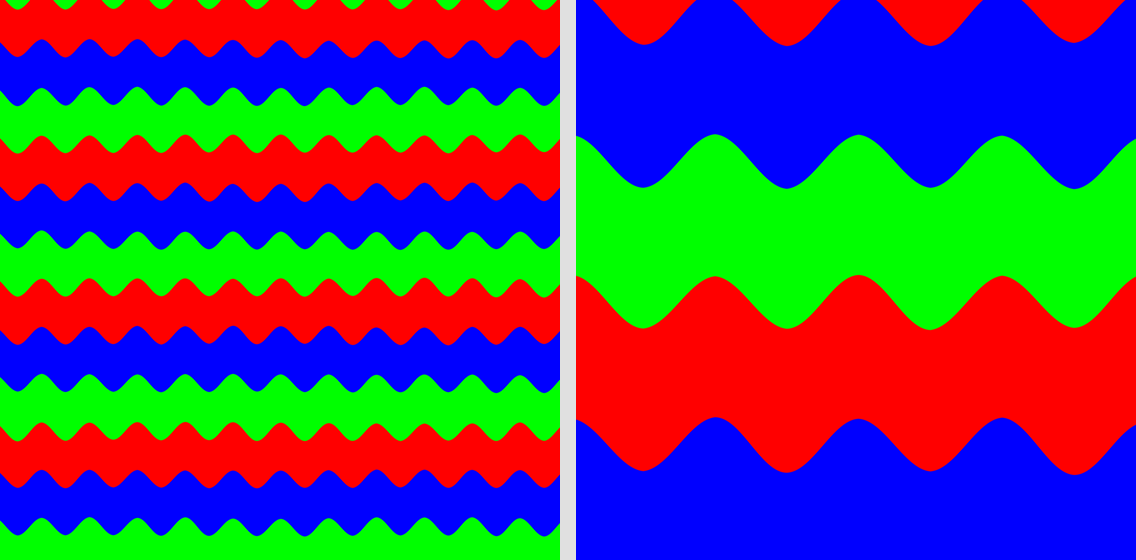
Left: the whole. Right: its middle third, enlarged.
This pattern is drawn by a Shadertoy shader. Its source:

```glsl
// Stacked wavy stripes in green, blue and red with slightly uneven crests.

const float PITCH = 0.08545;          // stripe height, equal to the wavelength
const vec2 ORIGIN = vec2(0.0316, 0.0588); // first trough, first boundary
const float AMPLITUDE = 0.0160;
const float EXTREME_JITTER = 0.0017;  // height change from crest to crest
const float ROW_JITTER = 0.0014;      // slow wander of each boundary
const float PI = 3.14159;

float hash(vec2 p) {
    vec3 q = fract(p.xyx * vec3(0.1031, 0.1030, 0.0973));
    q += dot(q, q.yzx + 33.33);
    return fract((q.x + q.y) * q.z);
}

// Smooth one-dimensional noise, different for each row, in -1..1
float drift(float x, float row) {
    float cell = floor(x);
    float t = smoothstep(0.0, 1.0, x - cell);
    return 2.0 * mix(hash(vec2(cell + 71.0, row + 13.0)),
                     hash(vec2(cell + 72.0, row + 13.0)), t) - 1.0;
}

// Signed height of one trough (even index) or crest (odd index)
float extreme(float index, float row) {
    float side = 2.0 * mod(index, 2.0) - 1.0;
    float jitter = (hash(vec2(index + 5.0, row + 29.0)) - 0.5) * EXTREME_JITTER;
    return side * (AMPLITUDE + jitter);
}

// Wave joining neighbouring extremes with a nearly sinusoidal ease
float wave(float x, float row) {
    float u = (x - ORIGIN.x) / (0.5 * PITCH);
    float index = floor(u);
    float t = u - index;
    float roundness = mix(0.82, 1.0, hash(vec2(index + 41.0, row + 3.0)));
    float ease = mix(t, 0.5 - 0.5 * cos(PI * t), roundness);
    return mix(extreme(index, row), extreme(index + 1.0, row), ease);
}

float boundaryHeight(float x, float row) {
    return ORIGIN.y + row * PITCH + wave(x, row) + ROW_JITTER * drift(x * 4.0, row);
}

vec3 stripeColor(float stripe) {
    float k = mod(stripe, 3.0);
    return k < 0.5 ? vec3(0.0, 1.0, 0.0)
         : k < 1.5 ? vec3(0.0, 0.0, 1.0)
                   : vec3(1.0, 0.0, 0.0);
}

void mainImage(out vec4 fragColor, in vec2 fragCoord) {
    vec2 uv = fragCoord / iResolution.y;
    float pixel = 1.0 / iResolution.y;

    // Only the nearest boundary can cross this point
    float row = floor((uv.y - ORIGIN.y) / PITCH + 0.5);
    float above = uv.y - boundaryHeight(uv.x, row);

    float blend = smoothstep(-0.8 * pixel, 0.8 * pixel, above);
    vec3 color = mix(stripeColor(row), stripeColor(row + 1.0), blend);
    fragColor = vec4(color, 1.0);
}
```
